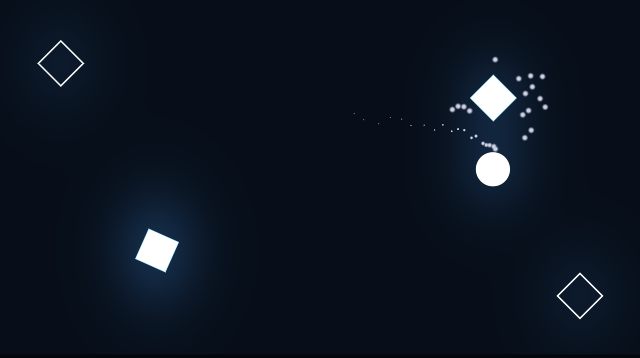
Give the GLSL for this background, as a Shadertoy shader.

```glsl
// Glowing diamonds, a tilted square and a disc on a dark navy field.
// Shapes are distance functions over elliptical Gaussian halos;
// soft sparks follow a curved trail and fan out beside a diamond.
// All lengths are fractions of the canvas width.

#define NAVY vec3(0.027, 0.056, 0.100)
#define FLOOR_COLOR vec3(0.012, 0.022, 0.045)
#define HALO_COLOR vec3(0.055, 0.120, 0.185)
#define RIM_COLOR vec3(0.66, 0.93, 1.00)
#define SPARK_COLOR vec3(0.88, 0.89, 0.97)
#define HALF_SIDE 0.0260
#define DISC_RADIUS 0.0267
#define LINE_WIDTH 0.0024
#define SPARK_RADIUS 0.0060
#define TRAIL_COUNT 19
#define FAN_COUNT 11

const float QUARTER_TURN = 0.7853982;

float hash(float n) {
    return fract(sin(n * 91.345) * 4758.545);
}

// Signed distance to a square turned by an angle
float squareDistance(vec2 p, float angle) {
    float c = cos(angle), s = sin(angle);
    vec2 q = abs(mat2(c, -s, s, c) * p) - HALF_SIDE;
    return length(max(q, 0.0)) + min(max(q.x, q.y), 0.0);
}

float halo(vec2 p, vec2 radius) {
    vec2 q = p / radius;
    return exp(-2.6 * dot(q, q));
}

float coverage(float dist, float pixel) {
    return smoothstep(0.6 * pixel, -0.6 * pixel, dist);
}

// Soft round spark, dimmed when it is smaller than a pixel
float spark(vec2 p, float radius, float pixel) {
    float r = max(radius, pixel);
    return min(1.0, radius / pixel) * smoothstep(r, 0.25 * r, length(p));
}

// White fill with a thin tinted rim
vec3 paintSolid(vec3 color, float dist, float pixel) {
    vec3 fill = mix(RIM_COLOR, vec3(1.0), smoothstep(0.0, -0.002, dist));
    return mix(color, fill, coverage(dist, pixel));
}

vec3 paintOutline(vec3 color, float dist, float pixel) {
    float line = abs(dist + 0.5 * LINE_WIDTH) - 0.5 * LINE_WIDTH;
    return mix(color, vec3(1.0), coverage(line, pixel));
}

// Sparks growing along a quadratic curve
float sparkTrail(vec2 p, float pixel) {
    vec2 start = vec2(0.544, 0.376), bend = vec2(0.742, 0.367);
    vec2 end = vec2(0.774, 0.324);
    float light = 0.0;
    for (int i = 0; i < TRAIL_COUNT; i++) {
        float n = float(i);
        float t = (n + 0.5 * hash(n + 3.0)) / float(TRAIL_COUNT - 1);
        t = min(t, 1.0);
        vec2 c = mix(mix(start, bend, t), mix(bend, end, t), t);
        c.y += (hash(n + 17.0) - 0.5) * 0.018 * (1.0 - 0.6 * t);
        float r = mix(0.0007, SPARK_RADIUS, t * t);
        light = max(light, spark(p - c, r, pixel));
    }
    return light;
}

// Sparks around the bright diamond: a fan, a short row and one above
float sparkBurst(vec2 p, float pixel) {
    float light = spark(p - vec2(0.003, 0.060), SPARK_RADIUS, pixel);
    for (int i = 0; i < FAN_COUNT; i++) {
        float n = float(i);
        float angle = 0.65 - 0.11 * n - 0.0045 * n * n;
        float reach = 0.067 + 0.017 * sin(1.65 * n - 1.6);
        vec2 c = reach * vec2(cos(angle), sin(angle));
        light = max(light, spark(p - c, SPARK_RADIUS, pixel));
    }
    for (int i = 0; i < 4; i++) {
        float n = float(i);
        vec2 c = vec2(-0.064 + 0.009 * n, -0.018 + 0.008 * n - 0.0029 * n * n);
        light = max(light, spark(p - c, SPARK_RADIUS, pixel));
    }
    return light;
}

void mainImage(out vec4 fragColor, in vec2 fragCoord) {
    float pixel = 1.0 / iResolution.x;
    vec2 p = fragCoord * pixel;

    // Positions relative to each shape
    vec2 upperFrame = p - vec2(0.0950, 0.4603);
    vec2 lowerFrame = p - vec2(0.9062, 0.0970);
    vec2 diamond = p - vec2(0.7708, 0.4062);
    vec2 tilted = p - vec2(0.2454, 0.1680);
    vec2 disc = p - vec2(0.7702, 0.2949);

    // Halos
    float glow = halo(tilted, vec2(0.115, 0.150));
    glow += 0.65 * (halo(diamond, vec2(0.105, 0.120)) + halo(disc, vec2(0.105, 0.120)));
    glow += 0.38 * (halo(upperFrame, vec2(0.110, 0.130)) + halo(lowerFrame, vec2(0.110, 0.130)));
    vec3 color = NAVY + HALO_COLOR * glow;

    // Sparks
    float sparks = max(sparkTrail(p, pixel), sparkBurst(diamond, pixel));
    color = mix(color, SPARK_COLOR, 0.92 * sparks);

    // Shapes
    color = paintOutline(color, squareDistance(upperFrame, QUARTER_TURN), pixel);
    color = paintOutline(color, squareDistance(lowerFrame, QUARTER_TURN), pixel);
    color = paintSolid(color, squareDistance(diamond, QUARTER_TURN), pixel);
    color = paintSolid(color, squareDistance(tilted, -0.42), pixel);
    color = mix(color, vec3(1.0), coverage(length(disc) - DISC_RADIUS, pixel));

    // Dark strip along the bottom
    color = mix(color, FLOOR_COLOR, coverage(p.y - 0.0055, pixel));
    fragColor = vec4(color, 1.0);
}
```
